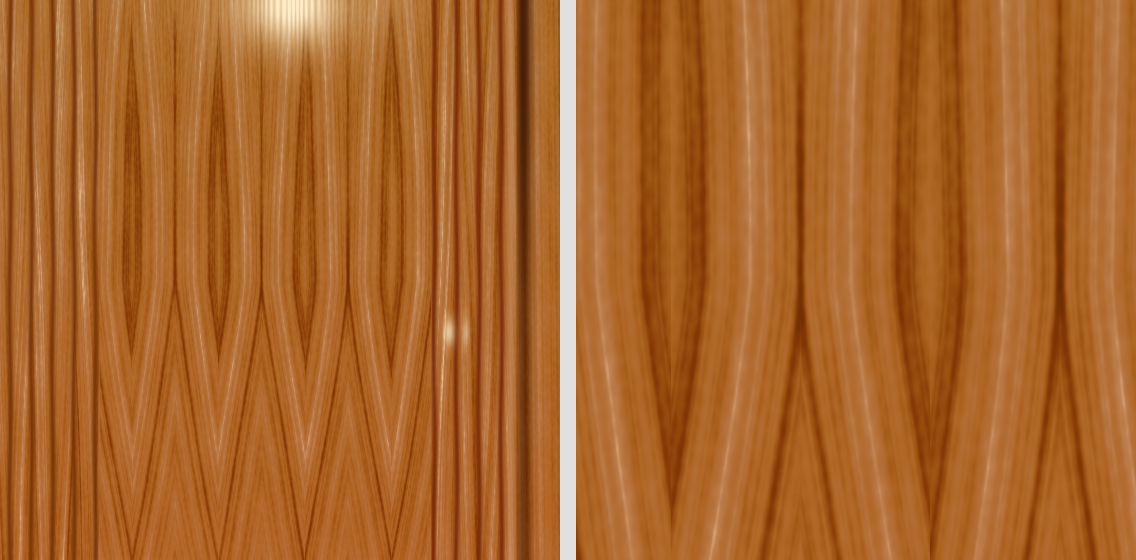
Left: the whole. Right: its middle third, enlarged.
This texture is drawn by a Shadertoy shader. Its source:

```glsl
// Book-matched wood veneer panel between grooved strips, with soft lamp glare.

const vec3 WOOD[6] = vec3[6](
    vec3(0.52, 0.22, 0.02), vec3(0.61, 0.33, 0.07), vec3(0.68, 0.40, 0.14),
    vec3(0.70, 0.44, 0.22), vec3(0.75, 0.52, 0.33), vec3(0.89, 0.73, 0.56));
const vec3 GLARE = vec3(1.0, 0.93, 0.79);
const vec3 GAP_BROWN = vec3(0.27, 0.11, 0.02);
const vec3 GROOVE_RED = vec3(0.46, 0.15, 0.02);

const float PANEL_LEFT = 0.178;
const float PANEL_RIGHT = 0.770;
const float LEAF_WIDTH = 0.1545;
const float FIRST_SEAM = 0.3125;

vec2 hash2(vec2 p) {
    vec2 q = vec2(dot(p, vec2(127.1, 311.7)), dot(p, vec2(269.5, 183.3)));
    return fract(sin(q) * 43758.5);
}

// Cellular noise: distance to the nearest scattered point.
float cells(vec2 p) {
    vec2 base = floor(p);
    float nearest = 2.0;
    for (int j = -1; j <= 1; j++)
        for (int i = -1; i <= 1; i++) {
            vec2 cell = base + vec2(i, j);
            nearest = min(nearest, distance(p, cell + hash2(cell)));
        }
    return nearest;
}

// Layered, phase-bent sines with a spread of about one.
float streaks(float x, float freq, float seed) {
    float sum = 0.0, amp = 1.0;
    for (int i = 1; i <= 5; i++) {
        float bend = 1.3 * sin(x * freq * 0.37 + seed);
        sum += amp * sin(x * freq + seed * float(i) * 1.7 + bend);
        freq *= 1.83;
        amp *= 0.75;
    }
    return sum * 0.95;
}

float band(float x, float centre, float width) {
    float d = (x - centre) / width;
    return exp(-d * d);
}

// Tone 0 is the darkest wood, 5 the palest.
vec3 woodRamp(float tone) {
    vec3 c = WOOD[0];
    for (int i = 1; i < 6; i++)
        c = mix(c, WOOD[i], clamp(tone - float(i - 1), 0.0, 1.0));
    return c * (1.0 + 0.2 * clamp(tone, -2.0, 0.0));
}

// Mirrored leaves: grain closes on each seam, then opens into a V below.
float veneerTone(vec2 uv) {
    float k = (uv.x - FIRST_SEAM) / LEAF_WIDTH;
    float leaf = floor(k + 0.5);
    float m = abs(k - leaf) * LEAF_WIDTH;
    float below = max(0.50 - uv.y, 0.0) / 0.50;
    float above = max(uv.y - 0.50, 0.0) / 0.50;
    float grain = m - 0.076 * pow(below, 1.15) - 0.022 * above * above;
    grain += 0.0015 * sin(uv.y * 11.0 + leaf * 2.0);

    float tone = 2.25 + 0.55 * streaks(grain, 125.0, 2.3 + leaf * 0.12);
    tone += 0.8 * band(grain, 0.020, 0.013);
    tone -= 0.8 * smoothstep(0.030, 0.062, grain);
    tone -= 1.7 * band(grain, 0.0, 0.0028) * smoothstep(0.65, 0.45, uv.y);
    tone -= 0.7 * band(grain, -0.014, 0.002) * smoothstep(0.4, 0.2, uv.y);
    tone -= 1.5 * band(m, 0.0, 0.0032) * smoothstep(0.36, 0.55, uv.y);
    return tone + 0.25 * sin(uv.x * 900.0 + sin(uv.x * 130.0)) * above;
}

float grooveMask(float x, float first, float period, float width) {
    float s = (x - first) / period;
    return band((s - floor(s + 0.5)) * period, 0.0, width);
}

// Slats with slanted grain that leans the other way on every second slat.
float slatTone(vec2 uv, float first, float period, float seed) {
    float s = (uv.x - first) / period;
    float slat = floor(s);
    float lean = mix(-0.035, 0.035, mod(slat, 2.0));
    float slant = uv.x + lean * uv.y + 0.002 * sin(uv.y * 8.0 + slat);
    float tone = 2.5 + 0.65 * streaks(slant, 170.0, seed + slat * 1.9);
    return tone + 0.9 * band(fract(s), 0.40, 0.25);
}

void mainImage(out vec4 fragColor, in vec2 fragCoord) {
    vec2 uv = fragCoord / iResolution.xy;
    float soft = 0.002;
    float isLeft = smoothstep(PANEL_LEFT + soft, PANEL_LEFT - soft, uv.x);
    float isRight = smoothstep(PANEL_RIGHT - soft, PANEL_RIGHT + soft, uv.x);
    float isFar = smoothstep(0.920, 0.924, uv.x);

    // Wood tones of the panel and both sides
    float leftTone = slatTone(uv, 0.018, 0.038, 1.1) - 0.7 * smoothstep(0.55, 0.1, uv.y);
    float rightTone = slatTone(uv, 0.775, 0.040, 4.7) - 0.3;
    float farTone = 2.1 + 0.6 * streaks(uv.x + 0.01 * uv.y, 110.0, 0.6);
    float tone = mix(veneerTone(uv), leftTone, isLeft);
    tone = mix(tone, mix(rightTone, farTone, isFar), isRight);
    tone += 0.8 * (cells(uv * vec2(48.0, 9.0)) - 0.5);
    tone += 0.6 * (cells(uv * vec2(170.0, 80.0)) - 0.5);
    vec3 col = woodRamp(tone);

    // Olive above, redder below
    col *= mix(vec3(1.02, 0.97, 0.97), vec3(0.99, 1.03, 1.03), uv.y);

    // Grooves, pale edge and dark gap
    float wobble = 0.0012 * sin(uv.y * 17.0 + floor(uv.x * 26.0));
    float leftGroove = grooveMask(uv.x + wobble, 0.018, 0.038, 0.0048);
    float rightGroove = grooveMask(uv.x + wobble, 0.775, 0.040, 0.0050);
    col = mix(col, WOOD[0] * 0.88, 0.85 * leftGroove * isLeft);
    col = mix(col, GROOVE_RED, 0.85 * rightGroove * isRight * (1.0 - isFar));
    col = mix(col, WOOD[4], 0.7 * band(uv.x, 0.912, 0.006));
    float gap = band(uv.x, 0.935, 0.014) * isFar;
    col = mix(col, GAP_BROWN, gap * mix(0.55, 0.95, smoothstep(0.3, 0.9, uv.y)));

    // Lamp glare on the panel and a glint on the right slats
    float fibre = 0.85 + 0.15 * sin(uv.x * 700.0 + 2.0 * sin(uv.x * 95.0));
    float glare = 0.85 * band(uv.x, 0.52, 0.075) * band(uv.y, 0.99, 0.065);
    glare += 0.32 * band(uv.x, 0.53, 0.19) * band(uv.y, 1.0, 0.09);
    glare *= fibre * (1.0 - isLeft) * (1.0 - isRight);
    float glint = band(uv.x, 0.802, 0.010) + 0.6 * band(uv.x, 0.832, 0.006);
    glare += 0.7 * glint * band(uv.y, 0.407, 0.026);
    col = mix(col, GLARE, clamp(glare, 0.0, 1.0));

    fragColor = vec4(col, 1.0);
}
```
